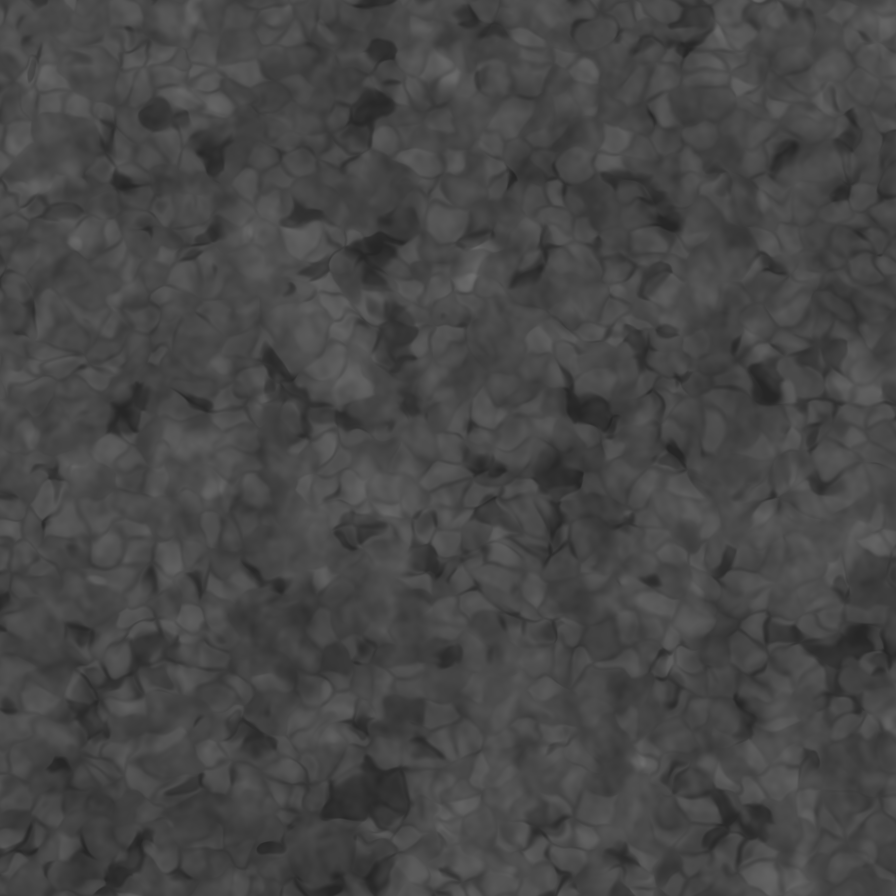
Give the GLSL for this texture, as a WebGL 2 fragment shader.

```glsl
#version 300 es
precision highp float;
// Dark grey rough stone: soft irregular grains with dark pits between them.
// Warped cellular grains give the clumps, several noise layers give the
// cloudy tone and fine roughness, and thresholded noise carves the pits.

uniform vec2 u_resolution;
out vec4 fragColor;

const float BASE_GREY = 0.294;
const float GRAIN_SCALE = 34.0;

float hash(vec2 p) {
    return fract(sin(dot(p, vec2(127.1, 311.7))) * 43758.55);
}

vec2 hash2(vec2 p) {
    return vec2(hash(p), hash(p + vec2(37.3, 17.9)));
}

// Smooth value noise in 0..1
float noise(vec2 p) {
    vec2 cell = floor(p);
    vec2 f = fract(p);
    vec2 s = f * f * (3.0 - 2.0 * f);
    float low = mix(hash(cell), hash(cell + vec2(1.0, 0.0)), s.x);
    float high = mix(hash(cell + vec2(0.0, 1.0)), hash(cell + vec2(1.0)), s.x);
    return mix(low, high, s.y);
}

// Noise centred on zero, on a turned grid so that no axis shows
float layer(vec2 p, float scale, float angle) {
    float c = cos(angle);
    float s = sin(angle);
    return noise(mat2(c, s, -s, c) * p * scale + scale * 1.7) - 0.5;
}

// Uneven displacement that breaks up straight outlines
vec2 warp(vec2 p, float scale, float amount) {
    return p + amount * vec2(layer(p, scale, 0.4), layer(p + 5.3, scale, 1.1));
}

// Cellular grains: x = distance to centre, y = gap to next grain, z = tone
vec3 grains(vec2 p) {
    vec2 cell = floor(p);
    vec2 f = fract(p);
    float nearest = 8.0;
    float second = 8.0;
    float tone = 0.0;
    for (int y = -1; y <= 1; y++) {
        for (int x = -1; x <= 1; x++) {
            vec2 offset = vec2(x, y);
            float d = length(offset + hash2(cell + offset) - f);
            if (d < nearest) {
                second = nearest;
                nearest = d;
                tone = hash(cell + offset + 71.7);
            } else {
                second = min(second, d);
            }
        }
    }
    return vec3(nearest, second - nearest, tone);
}

// Dark hollows, 0..1, drawn towards the seams between grains
float pits(vec2 p, float seam) {
    float height = 0.5 + 0.66 * layer(p, 25.0, 0.6) + 0.36 * layer(p, 52.0, 1.3);
    return 1.0 - smoothstep(0.22, 0.37, height - 0.05 * seam + 0.015);
}

float stone(vec2 p) {
    vec2 q = warp(warp(p, 20.0, 0.022), 60.0, 0.012);

    // Clumped grains with soft seams
    vec3 grain = grains(q * vec2(0.92, 1.06) * GRAIN_SCALE);
    float body = smoothstep(0.0, 0.35, grain.y);
    float grey = BASE_GREY + 0.065 * (grain.z - 0.5) * body;
    grey += 0.02 * (0.45 - grain.x) - 0.022 * (1.0 - body);

    // Cloudy tone, then roughness
    grey += 0.045 * layer(p, 4.5, 0.3) + 0.05 * layer(q, 13.0, 0.9);
    grey += 0.075 * layer(q, 33.0, 0.2) + 0.05 * layer(q, 66.0, 0.7);
    grey += 0.03 * layer(p, 120.0, 1.2);

    // Pits and a few pale flecks
    grey -= 0.075 * pits(q, 1.0 - body);
    grey += 0.05 * smoothstep(0.27, 0.45, layer(q + 3.1, 29.0, 0.5));
    return clamp(grey, 0.15, 0.48);
}

void main() {
    vec2 uv = gl_FragCoord.xy / min(u_resolution.x, u_resolution.y);
    fragColor = vec4(vec3(stone(uv)), 1.0);
}
```
